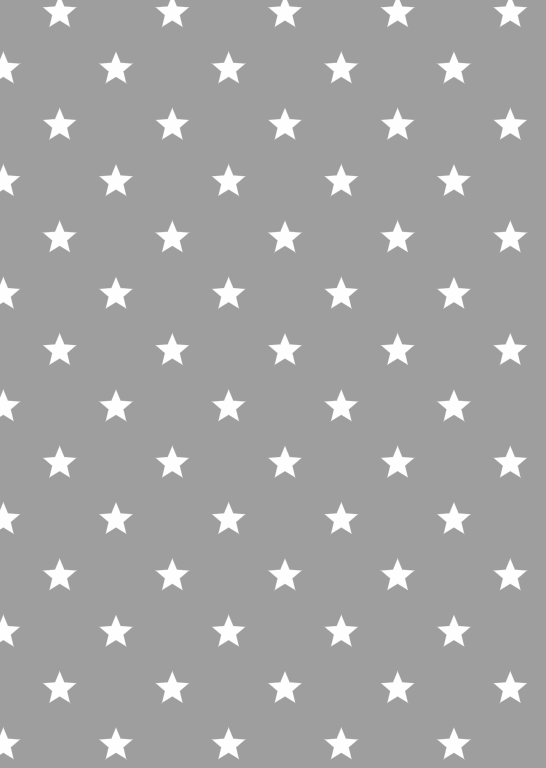
Give the GLSL for this pattern, as a Shadertoy shader.

```glsl
// White five-pointed stars in staggered rows on a flat grey ground.
// Two square lattices, offset by half a cell, each repeat one star whose
// edge distance comes from folding the plane into a tenth of a turn.

// Lengths are fractions of the canvas height
const float SPACING     = 0.14668;              // between stars in one row
const vec2  ANCHOR      = vec2(0.0777, 0.5434); // centre of one star
const float TIP_RADIUS  = 0.0227;
const float NOTCH_RATIO = 0.45;                 // inner radius over outer radius
const float EDGE_PIXELS = 0.75;                 // half width of the soft edge

const vec3 GROUND_COLOUR = vec3(0.618);
const vec3 STAR_COLOUR   = vec3(0.995);

const float SECTOR = 6.2831853 / 5.0;

// Signed distance to the nearest edge line of an upright star
float starDistance(vec2 p) {
    float angle = atan(p.x, p.y);
    angle = abs(mod(angle + 0.5 * SECTOR, SECTOR) - 0.5 * SECTOR);
    vec2 folded = length(p) * vec2(sin(angle), cos(angle));

    vec2 tip = vec2(0.0, TIP_RADIUS);
    vec2 notch = TIP_RADIUS * NOTCH_RATIO * vec2(sin(0.5 * SECTOR), cos(0.5 * SECTOR));
    vec2 edge = notch - tip;
    vec2 outward = normalize(vec2(-edge.y, edge.x));
    return dot(folded - tip, outward);
}

// Position relative to the nearest centre of a square lattice
vec2 nearestCell(vec2 p) {
    return (fract(p / SPACING + 0.5) - 0.5) * SPACING;
}

void mainImage(out vec4 fragColor, in vec2 fragCoord) {
    vec2 p = fragCoord / iResolution.y - ANCHOR;

    // Main rows and the rows staggered between them
    float mainRows = starDistance(nearestCell(p));
    float staggeredRows = starDistance(nearestCell(p + 0.5 * SPACING));
    float d = min(mainRows, staggeredRows);

    float softness = EDGE_PIXELS / iResolution.y;
    float coverage = 1.0 - smoothstep(-softness, softness, d);
    fragColor = vec4(mix(GROUND_COLOUR, STAR_COLOUR, coverage), 1.0);
}
```
